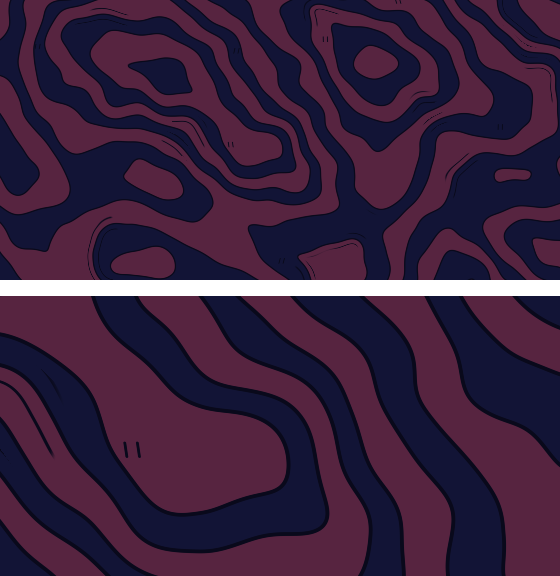
Top: the whole. Bottom: its middle third, enlarged.
Give the GLSL for this pattern, as a WebGL 1 fragment shader.

```glsl
precision highp float;

uniform vec2 u_resolution;

const vec3 NAVY = vec3(0.07, 0.08, 0.21);
const vec3 PLUM = vec3(0.34, 0.14, 0.25);
const vec3 INK = vec3(0.035, 0.035, 0.105);

// Lengths are fractions of the canvas height
const vec2 GRAIN = vec2(0.87, -0.49);     // direction the bands run along
const vec2 HILL_FREQ = vec2(1.45, 2.15);  // hills along and across the grain
const vec2 SEED = vec2(14.3, 27.6);
const float RINGS = 4.4;                  // band pairs per unit of relief
const float PHASE = 0.04;                 // height of the ground level
const float BALANCE = 0.022;              // higher widens the plum bands
const float DETAIL = 0.16;                // share of the second octave
const float WOBBLE = 0.055;
const float WOBBLE_FREQ = 7.0;
const float OUTLINE = 0.0023;             // half widths of the lines
const float STROKE = 0.0017;
const float STROKE_INSET = 0.02;
const float STROKE_CUT = 0.27;            // higher leaves fewer strokes
const float TICK_CELL = 0.31;
const float TICK_CHANCE = 0.7;
const float TICK_LENGTH = 0.008;
const float TICK_GAP = 0.015;

vec2 hash2(vec2 p) {
  vec3 q = fract(p.xyx * vec3(0.1031, 0.1030, 0.0973));
  q += dot(q, q.yzx + 33.33);
  return fract((q.xx + q.yz) * q.zy);
}

float slope(vec2 cell, vec2 offset) {
  return dot(normalize(hash2(cell) - 0.5), offset);
}

float gradientNoise(vec2 p) {
  vec2 i = floor(p), f = fract(p);
  vec2 u = f * f * f * (f * (f * 6.0 - 15.0) + 10.0);
  vec2 e = vec2(1.0, 0.0);
  return mix(mix(slope(i, f), slope(i + e.xy, f - e.xy), u.x),
             mix(slope(i + e.yx, f - e.yx), slope(i + e.xx, f - e.xx), u.x), u.y);
}

// Height of the relief, counted in band pairs
float relief(vec2 p) {
  vec2 w = p * WOBBLE_FREQ;
  p += WOBBLE * vec2(gradientNoise(w + 7.3), gradientNoise(w + 41.7));
  vec2 q = vec2(dot(p, GRAIN), dot(p, vec2(-GRAIN.y, GRAIN.x))) * HILL_FREQ + SEED;
  return RINGS * (gradientNoise(q) + DETAIL * gradientNoise(q * 2.0 + 5.5)) + PHASE;
}

// Positive in plum bands, negative in navy ones
float bandWave(float height) {
  return abs(fract(height) - 0.5) - 0.25 + BALANCE;
}

float lineMask(float dist, float halfWidth, float pixel) {
  return 1.0 - smoothstep(halfWidth - 0.6 * pixel, halfWidth + 0.6 * pixel, dist);
}

// Distance to a pair of short slanted ticks, kept to the middle of a band
float tickDistance(vec2 p) {
  vec2 cell = floor(p / TICK_CELL);
  vec2 center = (cell + 0.2 + 0.6 * hash2(cell + 63.0)) * TICK_CELL;
  vec2 pick = hash2(cell + 19.0);
  if (pick.x > TICK_CHANCE || abs(bandWave(relief(center))) < 0.13) return 1.0;
  vec2 d = p - center;
  d.x += d.y * (pick.y - 0.5) * 0.7;
  d.x = abs(d.x) - 0.5 * TICK_GAP;
  d.y = max(abs(d.y) - TICK_LENGTH, 0.0);
  return length(d);
}

void main() {
  vec2 p = gl_FragCoord.xy / u_resolution.y;
  float pixel = 1.0 / u_resolution.y;

  // Signed distance to the nearest band edge
  vec2 e = vec2(0.002, 0.0);
  float height = relief(p);
  vec2 grad = vec2(relief(p + e.xy) - height, relief(p + e.yx) - height) / e.x;
  float steepness = length(grad);
  float edge = bandWave(height) / max(steepness, 0.8);

  // Flat bands
  vec3 color = mix(NAVY, PLUM, smoothstep(-0.6 * pixel, 0.6 * pixel, edge));

  // Loose strokes along one side of a band, none on flat ground
  float presence = smoothstep(STROKE_CUT, STROKE_CUT + 0.04, gradientNoise(p * 3.2 + 90.4));
  presence *= step(0.5, fract(height)) * smoothstep(1.5, 2.5, steepness);
  float stroke = presence * lineMask(abs(abs(edge) - STROKE_INSET), STROKE, pixel);

  // Outlines and ticks
  float outline = lineMask(abs(edge), OUTLINE, pixel);
  float tick = lineMask(tickDistance(p), STROKE, pixel);
  color = mix(color, INK, max(outline, max(stroke, tick)));

  gl_FragColor = vec4(color, 1.0);
}
```
